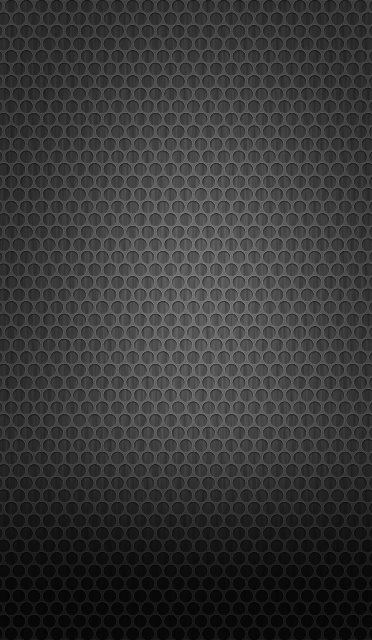
This pattern is drawn by a Shadertoy shader. Its source:

```glsl
// Dark brushed metal sheet with staggered round holes, lit by a soft central glow.
#define COLUMNS 24.5
#define ROWS 51.0
#define ROW_PITCH 0.828
#define FIRST_HOLE_X 0.74
#define HOLE_RADIUS 0.425
#define RIM_WIDTH 0.045
#define SHADOW_DEPTH 0.13
#define GLOW_CENTER vec2(0.54, 0.54)
#define GLOW_COLOR 0.345
#define EDGE_COLOR 0.165
#define BRUSH_STRENGTH 0.13

// Offset from the nearest hole centre, in units of the column pitch.
vec2 nearestHole(vec2 uv) {
    float x = uv.x * COLUMNS - FIRST_HOLE_X;
    float y = (1.0 - uv.y) * ROWS - 0.5;
    vec2 nearest = vec2(9.0);
    for (int i = -1; i <= 1; i++) {
        float row = floor(y + 0.5) + float(i);
        float shifted = x - 0.5 * mod(row, 2.0);
        vec2 offset = vec2(shifted - floor(shifted + 0.5), (row - y) * ROW_PITCH);
        if (dot(offset, offset) < dot(nearest, nearest)) nearest = offset;
    }
    return nearest;
}

// Fine vertical streaks from layered sines that drift slowly along y.
float brushed(vec2 uv) {
    float sum = 0.0;
    float frequency = 190.0;
    float weight = 0.5;
    for (int i = 0; i < 4; i++) {
        float drift = 1.6 * sin(uv.y * 37.0 + float(i) * 2.1 + uv.x * 23.0);
        sum += weight * sin(uv.x * frequency + drift);
        frequency *= 1.63;
        weight *= 0.85;
    }
    return sum;
}

// Radial glow that sinks to near black at the bottom.
float sheetLight(vec2 uv) {
    float reach = length((uv - GLOW_CENTER) * vec2(1.0, 1.05));
    float glow = mix(GLOW_COLOR, EDGE_COLOR, smoothstep(0.0, 0.62, reach));
    return glow * mix(0.17, 1.0, smoothstep(0.05, 0.36, uv.y));
}

void mainImage(out vec4 fragColor, in vec2 fragCoord) {
    vec2 uv = fragCoord / iResolution.xy;
    vec2 hole = nearestHole(uv);
    float pixel = COLUMNS / iResolution.x;
    float radius = length(hole);
    float edge = radius - HOLE_RADIUS;
    float upward = hole.y / max(radius, 0.001);
    float light = sheetLight(uv);

    // Hole floor with a shadow under its upper lip
    float depth = smoothstep(-SHADOW_DEPTH, 0.0, edge);
    float shadow = depth * smoothstep(-0.5, 0.8, upward);
    float holeFloor = light * (1.0 + BRUSH_STRENGTH * brushed(uv)) * (1.0 - 0.5 * shadow);

    // Sheet between the holes
    float sheet = light * 1.12 + 0.045;
    float shade = mix(holeFloor, sheet, smoothstep(-0.5 * pixel, 0.5 * pixel, edge));

    // Lit bevel, brightest along the upper arc
    float rimDistance = abs(edge - 0.5 * RIM_WIDTH) - 0.5 * RIM_WIDTH;
    float rim = 1.0 - smoothstep(-0.5 * pixel, 0.5 * pixel, rimDistance);
    shade += rim * (0.045 + 0.16 * light) * mix(0.55, 1.0, smoothstep(-0.6, 0.7, upward));

    fragColor = vec4(vec3(shade), 1.0);
}
```
